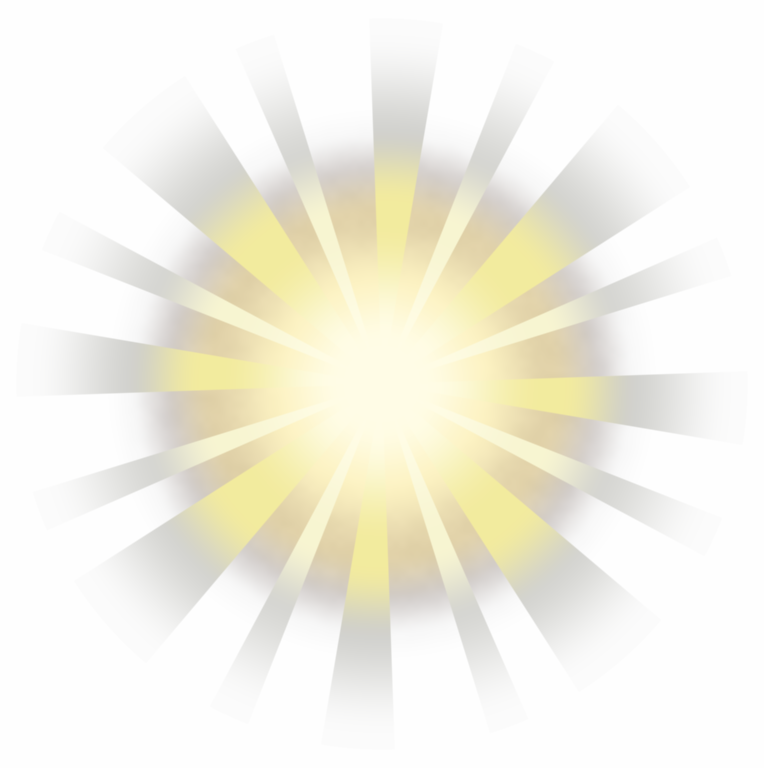
Give the GLSL for this background, as a Shadertoy shader.

```glsl
// A pale sunburst on white: a cream core melts into a tan halo with a grey rim.
// Four rays of differing width repeat every quarter turn around the centre;
// each is a wedge distance filled with its own radial gradient.

float hash(vec2 p) {
    return fract(sin(dot(p, vec2(127.1, 311.7))) * 43758.5);
}

float noise(vec2 p) {
    vec2 i = floor(p), f = fract(p);
    f = f * f * (3.0 - 2.0 * f);
    return mix(mix(hash(i), hash(i + vec2(1, 0)), f.x),
               mix(hash(i + vec2(0, 1)), hash(i + vec2(1, 1)), f.x), f.y);
}

// Coverage of a ray, repeated every 90 degrees (angles in degrees)
float ray(float angle, float radius, float centre, float halfWidth, float blur) {
    float offset = abs(mod(angle - centre + 45.0, 90.0) - 45.0);
    float edge = radius * sin(radians(offset - halfWidth));
    return 1.0 - smoothstep(-blur, blur, edge);
}

// Round halo seen in the gaps between rays
vec3 haloColor(float r) {
    vec3 c = mix(vec3(1.0, 0.99, 0.90), vec3(0.99, 0.95, 0.76), smoothstep(0.05, 0.15, r));
    c = mix(c, vec3(0.88, 0.82, 0.66), smoothstep(0.125, 0.225, r));
    c = mix(c, vec3(0.82, 0.80, 0.79), smoothstep(0.22, 0.29, r));
    c = mix(c, vec3(0.965), smoothstep(0.27, 0.33, r));
    return mix(c, vec3(0.996), smoothstep(0.31, 0.365, r));
}

// Ray gradient from the core through its tint to a fading grey tip
vec3 rayColor(float r, vec3 tint, float grey, float reach) {
    vec3 c = mix(vec3(1.0, 0.99, 0.90), tint, smoothstep(0.06, 0.21, r));
    c = mix(c, vec3(grey, grey, grey - 0.015), smoothstep(reach - 0.05, reach + 0.05, r));
    return mix(c, vec3(0.983), smoothstep(reach + 0.02, 0.46, r));
}

void mainImage(out vec4 fragColor, in vec2 fragCoord) {
    vec2 p = (fragCoord - 0.5 * iResolution.xy) / iResolution.y;
    float r = length(p);
    float angle = degrees(atan(p.y, p.x + 1e-6));
    float blur = 1.1 / iResolution.y;

    // Halo with faint mottling inside its rim
    float mottle = noise(p * 45.0) + 0.5 * noise(p * 110.0) - 0.75;
    vec3 color = haloColor(r);
    color += 0.018 * mottle * smoothstep(0.1, 0.2, r) * (1.0 - smoothstep(0.28, 0.36, r));

    // Rays: medium and wide ones are yellow, the slim ones cream
    float medium = ray(angle, r, -3.8, 5.8, blur);
    float wide = ray(angle, r, 41.2, 8.6, blur);
    float slim = max(ray(angle, r, 20.4, 3.2, blur), ray(angle, r, 65.2, 3.3, blur));
    float tip = 1.0 - smoothstep(-blur, blur, r - 0.476);
    color = mix(color, rayColor(r, vec3(0.95, 0.92, 0.62), 0.81, 0.285), medium * tip);
    color = mix(color, rayColor(r, vec3(0.95, 0.92, 0.62), 0.82, 0.295), wide * tip);
    color = mix(color, rayColor(r, vec3(0.97, 0.96, 0.82), 0.83, 0.275), slim * tip);

    fragColor = vec4(clamp(color, 0.0, 1.0), 1.0);
}
```
